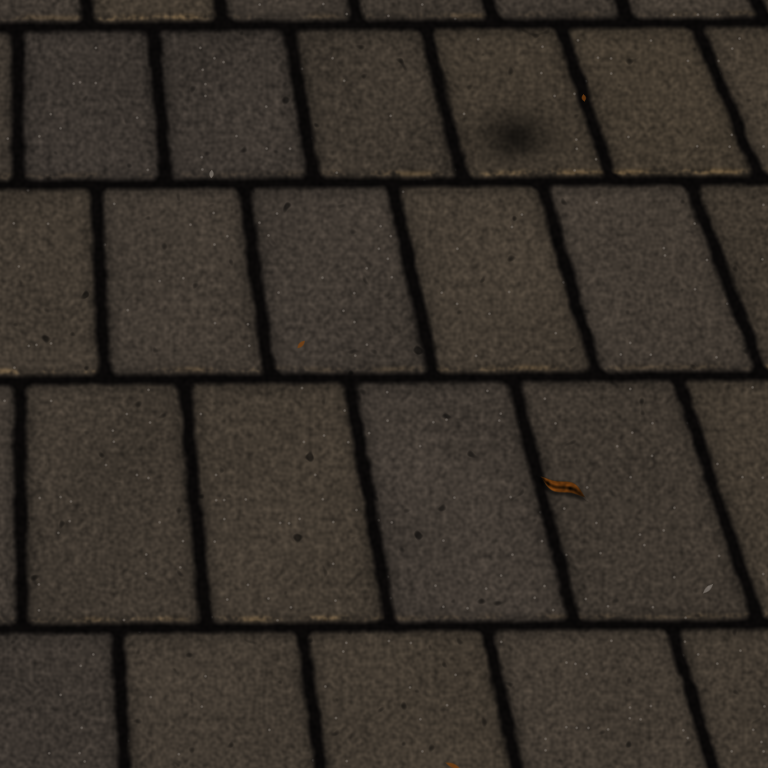
Give the GLSL for this texture, as a Shadertoy shader.

```glsl
// Dark concrete pavers in running bond, seen on a floor that recedes upwards.
// Canvas points are projected to row and column numbers; each paver is a rounded
// box with ragged edges, and gradient noise gives its grain, pits and worn lip.

#define ROW_HORIZON 1.888             // height of the vanishing line for the rows
#define COL_HORIZON 2.139             // and for the column joints
#define ROW_STEP 0.0503               // paver length in inverse depth
#define COL_STEP 0.0813               // paver width per unit of depth
#define JOINT vec2(0.0068, 0.0046)    // half widths of upright and level joints
#define CORNER 0.011
#define RAGGED 0.0045
#define GRAIN 0.36
#define LEAF_AT vec2(0.733, 0.634)    // measured from the top left
#define STAIN_AT vec2(0.672, 0.176)

const vec3 GREY = vec3(0.230, 0.206, 0.186);
const vec3 BROWN = vec3(0.252, 0.219, 0.178);
const vec3 GAP = vec3(0.036, 0.030, 0.028);
const vec3 WORN = vec3(0.150, 0.115, 0.065);
const vec3 AMBER = vec3(0.46, 0.25, 0.07);
const vec3 CHIP = vec3(0.48, 0.45, 0.42);

vec2 hash2(vec2 p) {
    vec3 q = fract(p.xyx * vec3(0.1031, 0.1030, 0.0973));
    q += dot(q, q.yzx + 33.33);
    return fract((q.xx + q.yz) * q.zy);
}

float corner(vec2 cell, vec2 f, vec2 o) {
    return dot(hash2(cell + o) * 2.0 - 1.0, f - o);
}

float gradientNoise(vec2 p) {
    vec2 c = floor(p), f = p - c;
    vec2 s = f * f * f * (f * (f * 6.0 - 15.0) + 10.0);
    return mix(mix(corner(c, f, vec2(0, 0)), corner(c, f, vec2(1, 0)), s.x),
               mix(corner(c, f, vec2(0, 1)), corner(c, f, vec2(1, 1)), s.x), s.y);
}

float fbm(vec2 p) {
    float sum = 0.0, amp = 1.0;
    for (int i = 0; i < 4; i++) {
        sum += amp * gradientNoise(p);
        p = p * 2.03 + 17.3;
        amp *= 0.55;
    }
    return sum;
}

float roundedBox(vec2 p, vec2 halfSize, float r) {
    vec2 q = abs(p) - halfSize + r;
    return length(max(q, 0.0)) + min(max(q.x, q.y), 0.0) - r;
}

// Lens-shaped sliver, negative inside
float sliver(vec2 p, float halfLength, float halfWidth) {
    float t = p.x / halfLength;
    return abs(p.y) - halfWidth * (1.0 - t * t);
}

vec2 turn(vec2 p, float a) {
    return vec2(cos(a) * p.x + sin(a) * p.y, cos(a) * p.y - sin(a) * p.x);
}

void mainImage(out vec4 fragColor, in vec2 fragCoord) {
    float px = 1.0 / iResolution.y;
    vec2 p = fragCoord * px;
    p.y = 1.0 - p.y;

    // Projection to rows and half-shifted columns
    float y = p.y + 0.0065 * (p.x - 0.5);
    float row = (0.5207 - 1.0 / (y + ROW_HORIZON)) / ROW_STEP;
    float odd = mod(floor(row), 2.0);
    float width = COL_STEP * (y + COL_HORIZON);
    float height = ROW_STEP * (y + ROW_HORIZON) * (y + ROW_HORIZON);
    float col = (p.x - 0.0065) / width - mix(0.09, 0.61, odd);
    vec2 id = floor(vec2(col, row)) + 20.0;
    vec2 size = vec2(width, height);
    vec2 local = (fract(vec2(col, row)) - 0.5) * size;
    vec2 rnd = hash2(id * 3.7 + 5.0);

    // Paver outline, more ragged along its sides
    float rough = gradientNoise(p * 24.0 + id * 7.0) + 0.7 * gradientNoise(p * 65.0);
    vec2 halfSize = size * 0.5 - JOINT + RAGGED * rough * vec2(1.0, 0.5);
    float d = roundedBox(local, halfSize, CORNER);
    float paver = 1.0 - smoothstep(-0.005 - px, 0.002 + px, d);

    // Concrete: tint, blotches, grain, pits
    float blotch = fbm(p * 7.0 + id * 3.1);
    float grain = gradientNoise(p * 165.0) + 0.8 * gradientNoise(p * 85.0 + 9.0);
    vec3 stone = mix(GREY, BROWN, clamp(rnd.x * 0.7 + p.x * 0.4 - p.y * 0.2, 0.0, 1.0));
    stone *= 0.95 + 0.12 * rnd.y + 0.13 * blotch + GRAIN * grain;
    stone *= 1.0 - 0.5 * smoothstep(0.38, 0.6, gradientNoise(p * 58.0 + 31.0));
    stone *= mix(0.80, 1.0, smoothstep(0.0, 0.022, -d));
    vec2 s = (p - STAIN_AT) / vec2(0.05, 0.032);
    stone *= 1.0 - 0.5 * exp(-dot(s, s)) * (0.9 + blotch);

    // Worn lip along the near edge
    float lip = exp(-pow((halfSize.y - local.y - 0.007) / 0.004, 2.0));
    float wear = smoothstep(-0.25, 0.5, gradientNoise(p * 20.0 + 4.0) + 0.4 * grain);
    stone += WORN * lip * wear * (0.35 + 0.9 * rnd.x);

    // Pale grit, at most one dot to a cell
    vec2 cell = floor(p * 70.0), g = hash2(cell + 3.0);
    float dotDist = length(fract(p * 70.0) - 0.25 - 0.5 * g) / 70.0;
    float grit = step(0.94, hash2(cell + 91.0).x) * (1.0 - smoothstep(0.0005, 0.0015 + px, dotDist));
    stone = mix(stone, CHIP, 0.55 * grit);
    vec3 color = mix(GAP * (1.0 + 0.5 * grain), stone, paver);

    // Scattered crumbs of leaf and stone
    for (int i = 0; i < 5; i++) {
        vec2 h = hash2(vec2(float(i) * 5.3 + 2.0, 8.0));
        float crumb = sliver(turn(p - h, h.x * 6.0), 0.004 + 0.006 * h.y, 0.0027);
        color = mix(color, i % 2 == 0 ? AMBER : CHIP, 0.8 * (1.0 - smoothstep(-px, px, crumb)));
    }

    // Fallen leaf with a dark fold and its shadow
    vec2 q = turn(p - LEAF_AT, 0.38);
    q.y += 0.003 * sin(q.x * 120.0);
    color *= mix(0.5, 1.0, smoothstep(-0.002, 0.005, sliver(q - vec2(0.0, 0.003), 0.032, 0.008)));
    float fold = smoothstep(0.0, 0.004, abs(q.y - 0.001)) * (0.75 - 9.0 * q.x);
    vec3 leaf = AMBER * (0.3 + 0.7 * fold + 0.5 * grain);
    color = mix(color, leaf, 1.0 - smoothstep(-px, px, sliver(q, 0.031, 0.0075)));

    fragColor = vec4(clamp(color, 0.0, 1.0), 1.0);
}
```
